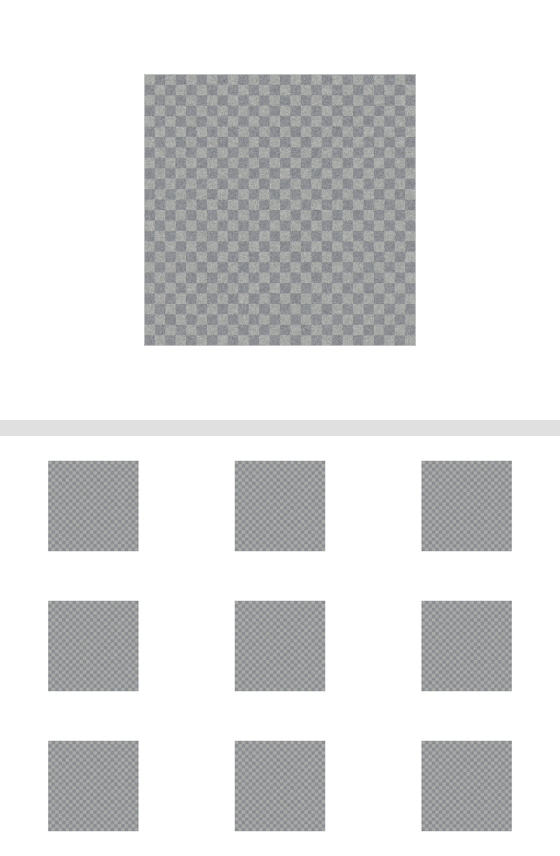
Top: one tile. Bottom: repeated 3 by 3.
Give the GLSL for this pattern, as a Shadertoy shader.

```glsl
// A centred square panel of grey checks with fine stone grain on a white ground.

const float PANEL_SIZE   = 0.645833;  // side, in canvas heights
const float CHECKS       = 26.0;      // checks per side, even so that the panel wraps
const float GRAINS       = 248.0;     // grains per side
const float GRAIN_AMOUNT = 0.066;
const float CHECK_AMOUNT = 0.012;     // tone shift from check to check
const vec3  GROUND       = vec3(1.0);
const vec3  LIGHT_STONE  = vec3(0.656, 0.663, 0.651);
const vec3  DARK_STONE   = vec3(0.549, 0.558, 0.574);

uint scramble(uint n) {
    n = n * 747796405u + 2891336453u;
    n = ((n >> ((n >> 28u) + 4u)) ^ n) * 277803737u;
    return (n >> 22u) ^ n;
}

// Random value from 0 to 1 for a grid cell; the grid wraps after period cells.
float cellHash(vec2 cell, float period, uint seed) {
    uvec2 c = uvec2(mod(cell, period));
    return float(scramble(c.x + scramble(c.y + scramble(seed))) >> 8u) / 16777216.0;
}

// Roughly bell-shaped tone of one grain, centred on zero.
float grainTone(vec2 cell) {
    float sum = 0.0;
    for (uint i = 0u; i < 3u; i++) sum += cellHash(cell, GRAINS, i + 1u);
    return sum - 1.5;
}

// Square grains whose borders blend over one pixel.
float grain(vec2 p, float pixel) {
    vec2 g = p * GRAINS - 0.5;
    vec2 cell = floor(g);
    float width = clamp(pixel * GRAINS, 0.001, 1.0);
    vec2 blend = clamp((g - cell - 0.5) / width + 0.5, 0.0, 1.0);
    float low  = mix(grainTone(cell), grainTone(cell + vec2(1, 0)), blend.x);
    float high = mix(grainTone(cell + vec2(0, 1)), grainTone(cell + vec2(1, 1)), blend.x);
    return mix(low, high, blend.y);
}

// Smoothed checkerboard: 1 on even checks, 0 on odd ones.
float checkerboard(vec2 p, float pixel) {
    vec2 edge = abs(mod(p * CHECKS - 0.5, 2.0) - 1.0) - 0.5;
    vec2 wave = clamp(2.0 * edge / (pixel * CHECKS), -1.0, 1.0);
    return 0.5 + 0.5 * wave.x * wave.y;
}

void mainImage(out vec4 fragColor, in vec2 fragCoord) {
    // Panel coordinates run from 0 to 1 on both axes.
    float pixel = 1.0 / (iResolution.y * PANEL_SIZE);
    vec2 p = (fragCoord - 0.5 * iResolution.xy) * pixel + 0.5;

    // Stone checks with slight tone shifts and grain
    vec3 stone = mix(LIGHT_STONE, DARK_STONE, checkerboard(p, pixel));
    stone += CHECK_AMOUNT * (cellHash(floor(p * CHECKS), CHECKS, 9u) - 0.5);
    stone += GRAIN_AMOUNT * grain(p, pixel);

    // Panel mask
    vec2 outside = abs(p - 0.5) - 0.5;
    float panel = clamp(0.5 - max(outside.x, outside.y) / pixel, 0.0, 1.0);
    fragColor = vec4(mix(GROUND, stone, panel), 1.0);
}
```
